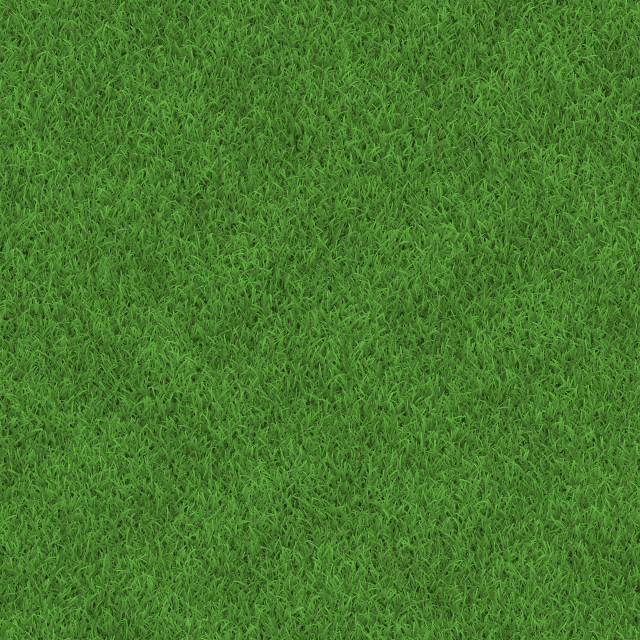
A three.js fragment shader for this texture:

```glsl
// Dense lawn of fine, arching grass blades layered from dark depths to bright tips.

#define CELLS 64.0        // grid cells across the canvas
#define LAYERS 18         // blade layers, back to front
#define HALF_WIDTH 0.074  // blade half width, in cells
#define EDGE_SOFT 0.055   // edge smoothing, in cells
#define TILT 0.95         // largest lean from upright, in radians
#define BEND 0.5          // strongest droop of a tip
#define DEPTH_TONE 0.55   // brightening toward the front
#define BLADE_TONE 0.55   // variation between blades
#define TIP_TONE 0.55     // brightening from root to tip
#define BASE_TONE -0.38

varying vec2 vUv;

const vec3 SOIL = vec3(0.13, 0.20, 0.06);
const vec3 SHADE = vec3(0.16, 0.27, 0.08);
const vec3 LIGHT = vec3(0.40, 0.69, 0.26);

// Four random values per cell and layer
vec4 hash4(vec3 p) {
  vec4 q = fract(p.xyzx * vec4(0.1031, 0.1030, 0.0973, 0.1099));
  q += dot(q, q.wzxy + 33.33);
  return fract((q.xxyz + q.yzzw) * q.zywx);
}

// Broad, faint light and dark patches from layered sines
float patches(vec2 p) {
  float s = sin(p.x * 23.0 + 2.0 * sin(p.y * 17.0));
  s += sin(p.y * 31.0 + 2.0 * sin(p.x * 19.0 + 1.3));
  return 0.03 * s;
}

// One curved blade centred on the origin: x is coverage, y is height along it
vec2 blade(vec2 p, vec4 shape, float size) {
  float lean = shape.x + shape.y - 1.0;
  float angle = TILT * lean;
  float c = cos(angle);
  float s = sin(angle);
  vec2 q = vec2(c * p.x - s * p.y, s * p.x + c * p.y);

  float len = mix(0.95, 1.55, size);
  float u = q.y / len + 0.5;
  float bend = BEND * clamp(lean + 1.4 * (shape.z - 0.5), -1.0, 1.0);
  float spine = len * bend * (u * u - 0.3);
  float slope = 2.0 * bend * u;
  float d = abs(q.x - spine) / sqrt(1.0 + slope * slope);

  float width = HALF_WIDTH * mix(0.8, 1.25, shape.w) * (1.0 - 0.5 * u * u);
  float side = 1.0 - smoothstep(width - EDGE_SOFT, width + EDGE_SOFT, d);
  float ends = smoothstep(0.0, 0.08, u) * (1.0 - smoothstep(0.9, 1.0, u));
  return vec2(side * ends, u);
}

void main() {
  vec3 color = SOIL;
  float patchTone = patches(vUv);

  for (int i = 0; i < LAYERS; i++) {
    float layer = float(i);
    float depth = layer / float(LAYERS - 1);
    vec2 grid = vUv * CELLS + layer * vec2(0.37, 0.61);
    vec2 cell = floor(grid);

    // Neighbouring cells, so blades may cross cell borders
    for (int y = -1; y <= 1; y++) {
      for (int x = -1; x <= 1; x++) {
        vec2 id = cell + vec2(float(x), float(y));
        vec4 place = hash4(vec3(id + 7.0, layer * 3.7 + 1.0));
        vec4 shape = hash4(vec3(id + 91.0, layer * 5.3 + 2.0));
        vec2 b = blade(grid - id - place.xy, shape, place.z);

        float tone = BASE_TONE + patchTone + DEPTH_TONE * depth
                   + BLADE_TONE * place.w + TIP_TONE * b.y;
        vec3 green = mix(SHADE, LIGHT, clamp(tone, -0.25, 1.2));
        color = mix(color, green, b.x);
      }
    }
  }

  gl_FragColor = vec4(color, 1.0);
}
```
